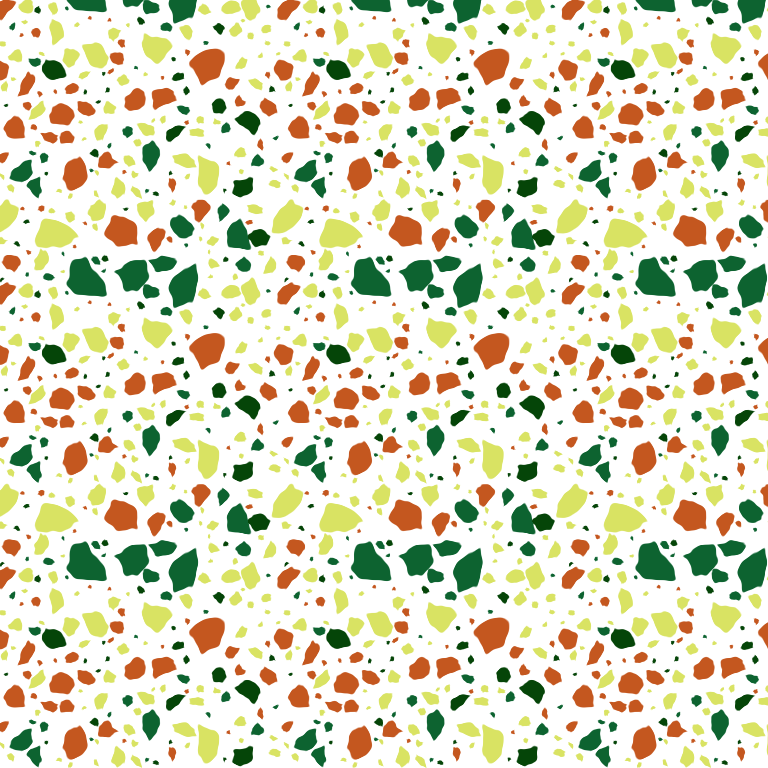
A WebGL 2 fragment shader for this pattern:

```glsl
#version 300 es
precision highp float;
precision highp int;
uniform vec2 u_resolution;
out vec4 fragColor;

struct Chip { vec2 centre; float radius; uvec3 key; };

vec3 hash3(uvec3 v) {
  v = v * 1664525u + 12345u;
  for (int i = 0; i < 2; i++) {
    v.x += v.y * v.z;
    v.y += v.z * v.x;
    v.z += v.x * v.y;
    v ^= v >> 16u;
  }
  return vec3(v & 0xffffu) / 65535.0;
}

// Candidate chip in one of the 3x3 cells around p; rows are staggered.
// Positions are in tile units and the lattice wraps after n cells.
Chip chipNear(vec2 p, int i, float n, uint layer, vec2 sizes) {
  vec2 g = p * n;
  vec2 stepTo = vec2(i % 3, i / 3) - 1.0;
  float row = floor(g.y) + stepTo.y;
  float wrappedRow = mod(row, n);
  float shift = fract(wrappedRow * 0.618);
  float col = floor(g.x - shift) + stepTo.x;
  uvec3 key = uvec3(uint(mod(col, n)), uint(wrappedRow), layer);
  vec3 h = hash3(key);
  float r = mix(sizes.x, sizes.y, h.z * h.z);
  vec2 centre = vec2(col + shift, row) + 0.5 + (h.xy - 0.5) * (1.0 - 2.4 * r);
  return Chip(centre / n, r / n, key);
}

// Approximate distance to a stretched, bent, rounded polygon
float chipDistance(vec2 p, Chip c) {
  vec2 q = (p - c.centre) / c.radius;
  float reach = length(q);
  if (reach > 2.4) return (reach - 1.3) * c.radius;

  vec3 h = hash3(c.key + uvec3(0u, 0u, 7u));
  float a = 6.2832 * h.x;
  q = mat2(cos(a), -sin(a), sin(a), cos(a)) * q;
  float stretch = 1.0 + 0.33 * h.y;
  q *= vec2(1.0 / stretch, stretch);
  q.y += 0.8 * (h.z - 0.5) * (q.x * q.x - 0.4);
  q += 0.06 * sin(q.yx * 4.5 + h.xy * 6.28) + 0.02 * sin(q.yx * 9.0 + h.yz * 6.28);

  float sum = 0.0;
  for (int k = 0; k < 6; k++) {
    vec3 e = hash3(c.key + uvec3(0u, 0u, uint(11 + 5 * k)));
    float t = (float(k) + 0.7 * e.x) * 1.0472;
    sum += exp(10.0 * (dot(q, vec2(cos(t), sin(t))) - mix(0.82, 1.2, e.y)));
  }
  return log(sum) / 10.0 * c.radius;
}

vec3 chipColor(Chip c) {
  float pick = hash3(c.key + uvec3(0u, 0u, 53u)).x;
  vec3 shares = c.key.z == 0u ? vec3(0.30, 0.53, 0.76) : vec3(0.14, 0.38, 0.60);
  if (pick < shares.x) return vec3(0.02, 0.27, 0.03);
  if (pick < shares.y) return vec3(0.05, 0.39, 0.19);
  if (pick < shares.z) return vec3(0.77, 0.34, 0.12);
  return vec3(0.85, 0.89, 0.39);
}

// Each layer returns colour in rgb and distance in a
vec4 largeChips(vec2 p) {
  vec4 best = vec4(1.0, 1.0, 1.0, 0.06);
  for (int i = 0; i < 9; i++) {
    Chip c = chipNear(p, i, 5.0, 0u, vec2(0.17, 0.33));
    float d = chipDistance(p, c);
    if (d < best.a) best = vec4(chipColor(c), d);
  }
  return best;
}

// Smaller chips survive only where larger ones leave room
vec4 mediumChips(vec2 p) {
  vec4 best = vec4(1.0, 1.0, 1.0, 0.03);
  for (int i = 0; i < 9; i++) {
    Chip c = chipNear(p, i, 11.0, 1u, vec2(0.18, 0.35));
    float d = chipDistance(p, c);
    if (d < best.a && largeChips(c.centre).a > c.radius * 1.1 + 0.006)
      best = vec4(chipColor(c), d);
  }
  return best;
}

vec4 smallChips(vec2 p) {
  vec4 best = vec4(1.0, 1.0, 1.0, 0.008);
  for (int i = 0; i < 9; i++) {
    Chip c = chipNear(p, i, 17.0, 2u, vec2(0.10, 0.25));
    float d = chipDistance(p, c);
    float gap = c.radius * 1.1 + 0.008;
    if (d < best.a && largeChips(c.centre).a > gap && mediumChips(c.centre).a > gap)
      best = vec4(chipColor(c), d);
  }
  return best;
}

void main() {
  // 2.7 tiles span the canvas
  vec2 tile = gl_FragCoord.xy / u_resolution.y * 2.7;
  float soft = 2.7 / u_resolution.y * 0.7;

  vec4 chip = largeChips(tile);
  vec4 medium = mediumChips(tile);
  if (medium.a < chip.a) chip = medium;
  vec4 small = smallChips(tile);
  if (small.a < chip.a) chip = small;

  fragColor = vec4(mix(chip.rgb, vec3(1.0), smoothstep(-soft, soft, chip.a)), 1.0);
}
```
